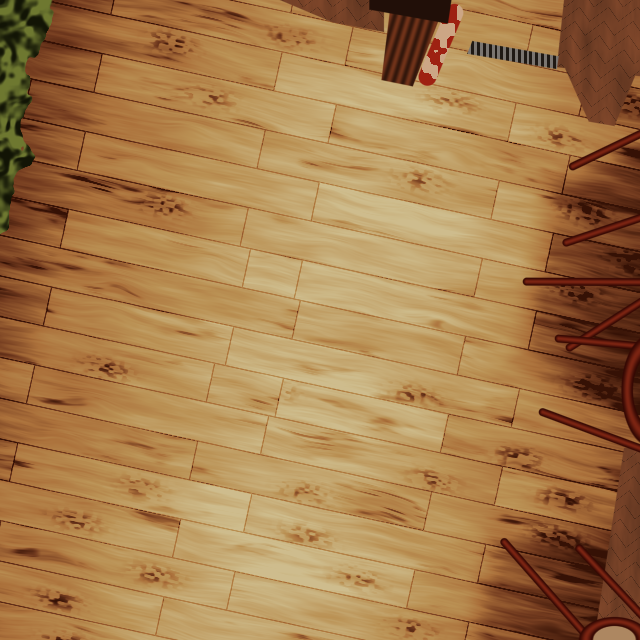
Reproduce this texture procedurally as a Shadertoy shader.

```glsl
float hash(vec2 p) {
  p = fract(p * vec2(0.1031, 0.1137));
  p += dot(p, p.yx + 33.3);
  return fract((p.x + p.y) * p.x * 17.3);
}
float noise(vec2 p) {
  vec2 i = floor(p), f = fract(p);
  f *= f * (3.0 - 2.0 * f);
  return mix(mix(hash(i), hash(i + vec2(1, 0)), f.x),
    mix(hash(i + vec2(0, 1)), hash(i + 1.0), f.x), f.y);
}
float fbm(vec2 p) {
  float sum = 0.0;
  for (float amp = 0.5; amp > 0.05; amp *= 0.5) {
    sum += amp * noise(p);
    p = p * 2.03 + 17.0;
  }
  return sum;
}
float segment(vec2 p, vec4 s) {
  vec2 e = s.zw - s.xy, v = p - s.xy;
  return length(v - e * clamp(dot(v, e) / dot(e, e), 0.0, 1.0));
}
float side(vec2 p, vec2 a, vec2 b) {
  vec2 e = normalize(b - a), v = p - a;
  return v.x * e.y - v.y * e.x;
}
// Convex quad, corners clockwise
float quad(vec2 p, vec4 s, vec4 t) {
  return max(max(side(p, s.xy, s.zw), side(p, s.zw, t.xy)),
    max(side(p, t.xy, t.zw), side(p, t.zw, s.xy)));
}
void paint(inout vec3 c, vec3 ink, float d) {
  c = mix(c, ink, smoothstep(0.8, -0.8, d * iResolution.y));
}
// Round bar with a lit core
void rod(inout vec3 c, float d, float r) {
  paint(c, mix(vec3(0.2, 0.03, 0.01), vec3(0.48, 0.14, 0.07), smoothstep(r, 0.0, d)), d - r);
}
// Wood tones from near black (0) to pale (4)
vec3 woodRamp(float t) {
  vec3 c = mix(vec3(0.18, 0.05, 0.01), vec3(0.45, 0.23, 0.12), clamp(t, 0.0, 1.0));
  c = mix(c, vec3(0.67, 0.44, 0.23), clamp(t - 1.0, 0.0, 1.0));
  c = mix(c, vec3(0.73, 0.57, 0.33), clamp(t - 2.0, 0.0, 1.0));
  return mix(c, vec3(0.79, 0.7, 0.5), clamp(t - 3.0, 0.0, 1.3));
}
// Tone of staggered planks: grain, cracks, knots, joints
float planks(vec2 p) {
  vec2 q = mat2(0.977, -0.212, 0.212, 0.977) * p;
  float y = q.y / 0.0622 + 0.23, row = floor(y), odd = mod(row, 2.0);
  float joint = mix(0.448, 0.548, odd), cut = mix(0.558, 0.465, odd);
  float x = (q.x - joint) / 0.374, id = floor(x);
  float gap = min(fract(x), 1.0 - fract(x)) * 0.374;
  // Shifted and extra joints in the central rows
  if (abs(row - 6.5) < 1.0 && abs(x) < 0.5) {
    id = step(cut, q.x) - 1.0;
    gap = abs(q.x - cut);
  } else if (abs(row - 6.5) == 1.5) {
    gap = min(gap, abs(q.x - cut));
    if ((q.x - joint) * (q.x - cut) < 0.0) id += 0.5;
  }
  gap = min(gap, min(fract(y), 1.0 - fract(y)) * 0.0622);
  vec2 seed = vec2(id * 7.0 + 40.0, row * 3.0 + 20.0);
  float rnd = hash(seed);
  vec2 k = vec2(x - id - 0.2 - 0.6 * hash(seed + 5.0), fract(y) - 0.25 - 0.5 * hash(seed + 9.0));
  k *= vec2(17, 7);
  float knot = exp(-dot(k, k) * 0.4);
  vec2 g = q + rnd * 31.0;
  g.y += 0.009 * knot + 0.012 * noise(q * 11.0 + rnd * 50.0);
  float tone = rnd * 0.55 - 1.27 + fbm(g * vec2(9, 75)) * 1.7 + 0.4 * noise(g * vec2(25, 420));
  float streak = smoothstep(0.57, 0.78, fbm(g * vec2(7, 45) + 60.0));
  tone -= streak * (0.8 + 1.6 * smoothstep(0.5, 0.8, noise(g * vec2(22, 260))));
  float burl = smoothstep(0.4, 0.8, noise(q * vec2(130, 260)));
  tone -= knot * step(0.45, hash(seed + 2.0)) * (0.5 + 2.2 * burl);
  return tone - 1.6 * smoothstep(0.0017, 0.0004, gap);
}
void mainImage(out vec4 fragColor, in vec2 fragCoord) {
  vec2 p = fragCoord / iResolution.xy;
  p.y = 1.0 - p.y; // measured down from the top
  // Floor under a pool of light, with soft shadows
  float tone = 3.9 - 1.9 * smoothstep(0.0, 0.52, segment(p, vec4(0.59, 0.25, 0.42, 0.95)));
  tone -= 0.9 * smoothstep(0.24, 0.07, p.x + 0.27 * p.y) + 0.4 * smoothstep(0.8, 1.0, p.x);
  float shade = min(quad(p, vec4(0.86, 0.28, 1.1, 0.2), vec4(1.1, 0.7, 0.81, 0.56)),
    quad(p, vec4(0.77, 0.84, 1, 0.83), vec4(1, 1.1, 0.72, 1.1)));
  tone -= 1.1 * smoothstep(0.03, -0.03, shade);
  vec3 col = woodRamp(max(tone + planks(p) * 0.9, 0.1));
  // Boarding past the floor edges
  float weave = abs(fract(p.x * 22.0 + p.y * 7.0) - 0.5);
  float line = smoothstep(0.05, 0.0, abs(fract(p.y * 45.0 + weave * 2.0) - 0.5));
  float outer = quad(p, vec4(0.892, -0.1, 1.1, -0.1), vec4(1.1, 0.13, 0.87, 0.105));
  outer = min(outer, quad(p, vec4(0.88, 0.1, 1, 0.1), vec4(0.96, 0.197, 0.92, 0.19)));
  outer = min(outer, quad(p, vec4(0.975, 0.7, 1.1, 0.69), vec4(1.1, 1.1, 0.925, 1.02)));
  outer = min(outer, quad(p, vec4(0.39, -0.02, 0.6, -0.02), vec4(0.6, 0.05, 0.52, 0.035)));
  paint(col, vec3(0.45, 0.25, 0.15) * (0.8 + 0.4 * fbm(p * vec2(60, 15)) - 0.3 * line), outer);
  // Grate, bottle, post and ledge
  paint(col, vec3(0.12, 0.1, 0.08) + 0.36 * step(0.5, fract(p.x * 110.0)),
    quad(p, vec4(0.738, 0.064, 0.873, 0.088), vec4(0.87, 0.108, 0.73, 0.084)));
  paint(col, mix(vec3(0.62, 0.13, 0.07), vec3(0.8, 0.65, 0.52), step(0.6, noise(p * 75.0))),
    segment(p, vec4(0.71, 0.02, 0.668, 0.12)) - 0.014);
  paint(col, vec3(0.4, 0.18, 0.09) * (0.8 + 0.3 * sin(p.x * 420.0 + p.y * 130.0)),
    quad(p, vec4(0.61, 0.01, 0.69, 0.02), vec4(0.645, 0.135, 0.596, 0.125)));
  paint(col, vec3(0.13, 0.06, 0.03), quad(p, vec4(0.577, -0.1, 0.72, -0.1), vec4(0.7, 0.037, 0.577, 0.015)));
  // Chair legs, hoop and seat
  vec4 legs[8] = vec4[8](vec4(0.895, 0.26, 1.02, 0.2), vec4(0.885, 0.379, 1.02, 0.334),
    vec4(0.823, 0.44, 1.02, 0.441), vec4(0.89, 0.543, 1.02, 0.46), vec4(0.873, 0.529, 1.02, 0.543),
    vec4(0.848, 0.644, 1.02, 0.708), vec4(0.788, 0.847, 0.94, 1.02), vec4(0.905, 0.857, 1.02, 0.98));
  for (int i = 0; i < 8; i++) rod(col, segment(p, legs[i]), 0.0062);
  rod(col, abs(length((p - vec2(1.02, 0.61)) * vec2(1, 0.55)) - 0.04), 0.009);
  float seat = length((p - vec2(0.96, 1)) * vec2(0.65, 1));
  paint(col, vec3(0.68, 0.53, 0.38), seat - 0.022);
  rod(col, abs(seat - 0.029), 0.007);
  // Ragged foliage
  float hedge = p.x - 0.125 + 0.26 * p.y + 0.05 * noise(p * 20.0) + 0.02 * noise(p * 90.0);
  float leaf = noise(p * 60.0 + 3.0 * noise(p * 35.0)) * (0.5 + noise(p * 110.0));
  paint(col, mix(vec3(0.07, 0.08, 0.02), vec3(0.43, 0.47, 0.19), smoothstep(0.15, 0.85, leaf)), hedge);
  fragColor = vec4(col, 1);
}
```
